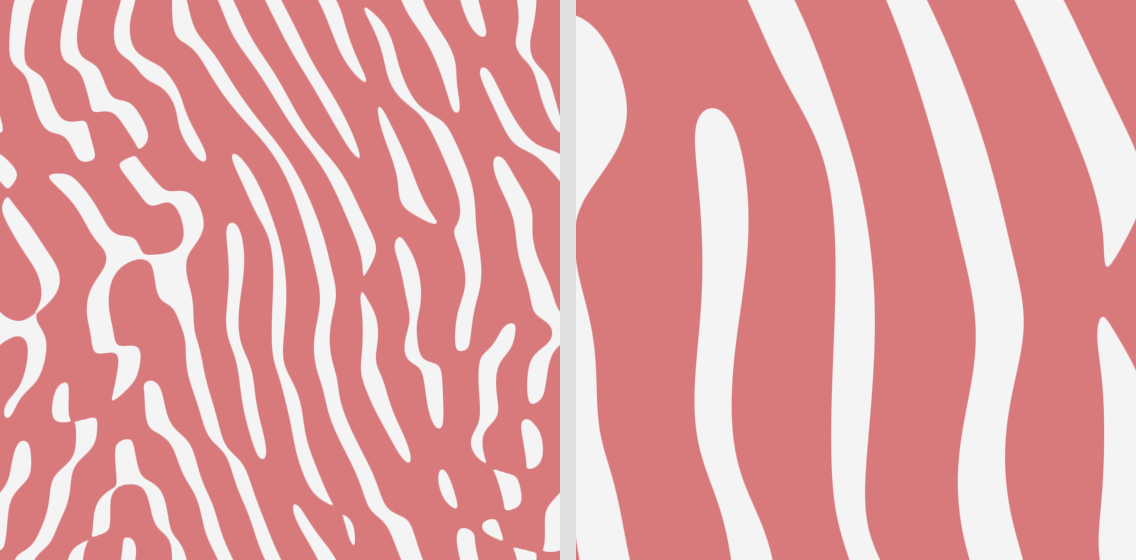
Left, the full canvas; right, a detail of the centre.
Reproduce this pattern procedurally as a three.js fragment shader.

```glsl
varying vec2 vUv;

const float TAU = 6.2831853;

float hash(vec2 p) {
  return fract(sin(dot(p, vec2(12.99, 78.23))) * 43758.5);
}

vec2 wave(vec2 p, vec2 repeats, float shift) {
  float angle = TAU * (dot(p, repeats) + shift);
  return vec2(cos(angle), sin(angle));
}

// Bends the stripes; whole repeats keep the tile seamless
vec2 bend(vec2 p) {
  p += vec2(0.045, 0.04) * sin(TAU * (p.yx + vec2(0.1, 0.35)));
  return p + 0.012 * sin(TAU * (2.0 * p.yx + vec2(0.6, 0.2)));
}

// Soft region that wraps around the tile
float region(vec2 p, vec2 center) {
  return exp(1.4 * (dot(cos(TAU * (p - center)), vec2(1.0)) - 2.0));
}

// Layered complex waves: stripes end or fork wherever the sum vanishes
vec2 stripeField(vec2 p) {
  // Steep middle band, shallow sides, opposite slant in the lower left
  float middle = exp(1.5 * (cos(TAU * (p.x - 0.5)) - 1.0));
  vec2 field = 1.3 * middle * wave(p, vec2(12.0, 5.0), 0.0);
  field += 1.1 * region(p, vec2(0.0, 0.52)) * wave(p, vec2(8.0, 8.0), 0.2);
  field += 1.2 * region(p, vec2(0.13, 0.08)) * wave(p, vec2(9.0, -6.0), 0.5);

  // Random waves of similar spacing in a fan of directions
  for (int i = 4; i <= 12; i++) {
    for (int j = -5; j <= 9; j++) {
      vec2 repeats = vec2(float(i), float(j));
      float stray = length(repeats) - 10.5;
      float lean = repeats.y - 3.0;
      float weight = 0.16 * exp(-0.15 * stray * stray - 0.035 * lean * lean);
      field += weight * wave(p, repeats, hash(repeats));
    }
  }
  return field;
}

void main() {
  vec2 p = bend(vUv);
  vec2 field = stripeField(p);

  // Softened phase rounds the tips; the swell alternates ends and forks
  float swell = 0.16 * sin(TAU * (p.x + 2.0 * p.y)) * cos(TAU * (2.0 * p.x - p.y));
  float stripe = (field.x + swell) / sqrt(dot(field, field) + 0.045) - 0.54;

  // Smooth edge
  float edge = max(fwidth(stripe), 0.0001);
  float coverage = smoothstep(-0.8, 0.8, stripe / edge);

  vec3 rose = vec3(0.848, 0.474, 0.488);
  vec3 offWhite = vec3(0.957);
  gl_FragColor = vec4(mix(rose, offWhite, coverage), 1.0);
}
```
